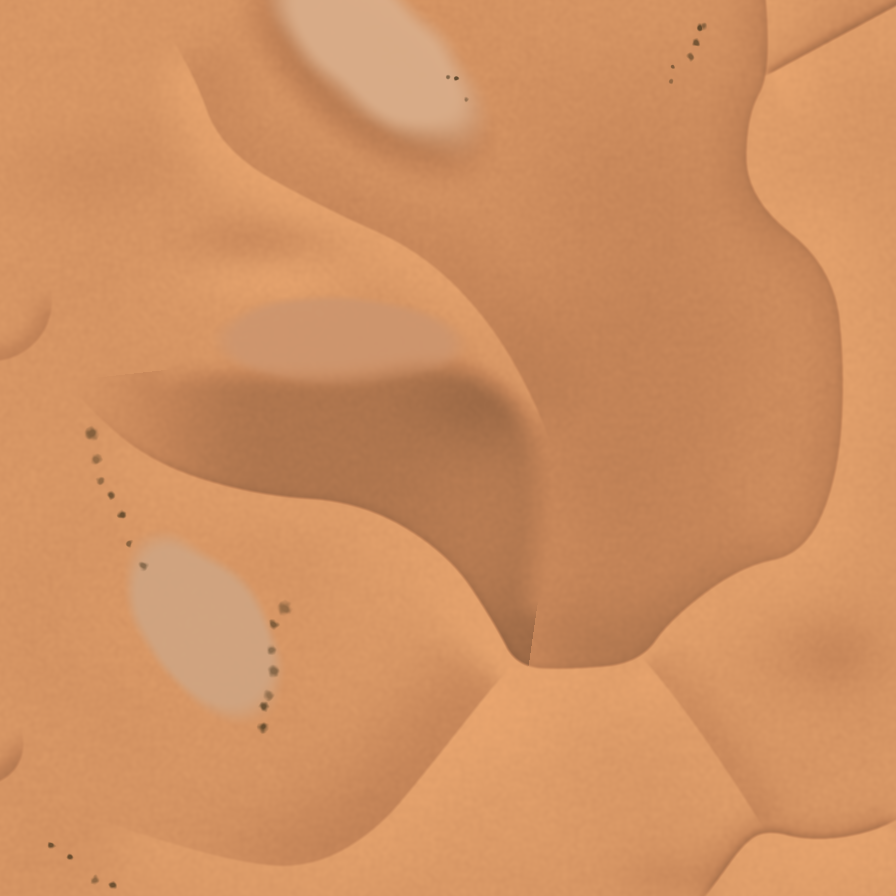
This texture is drawn by a WebGL 2 fragment shader. Its source:

```glsl
#version 300 es
precision highp float;
uniform vec2 u_resolution;
out vec4 fragColor;

#define BASE_TONE .842
#define SLIP_TONE .685
#define EDGE .0022
#define SWELL .022
#define GRAIN .022
#define FLIP vec2(-1, 1)
#define PALE vec3(.86, .69, .55)
#define CLAY vec3(.8, .585, .435)
#define SCRUB vec3(.3, .23, .13)

vec2 hash2(vec2 p) {
  return fract(sin(vec2(dot(p, vec2(127.1, 311.7)), dot(p, vec2(269.5, 183.3)))) * 43758.5);
}

float slope(vec2 cell, vec2 f, vec2 c) { return dot(hash2(cell + c) * 2. - 1., f - c); }

float gradientNoise(vec2 p) {
  vec2 i = floor(p), f = p - i, u = f * f * (3. - 2. * f);
  return mix(mix(slope(i, f, vec2(0)), slope(i, f, vec2(1, 0)), u.x),
             mix(slope(i, f, vec2(0, 1)), slope(i, f, vec2(1)), u.x), u.y);
}

// Signed distance (positive on the left) and position along a quadratic curve
vec2 bend(vec2 p, vec2 a, vec2 b, vec2 c) {
  vec2 v = 2. * (b - a), w = a - 2. * b + c, q, d;
  float t = clamp(dot(p - a, c - a) / dot(c - a, c - a), 0., 1.);
  for (int n = 0; n < 5; n++) {
    q = p - a - t * (v + t * w);
    d = v + 2. * t * w;
    float dd = dot(d, d);
    t = clamp(t + dot(q, d) / max(dd - 2. * dot(q, w), .4 * dd), 0., 1.);
  }
  q = p - a - t * (v + t * w);
  d = v + 2. * t * w;
  return vec2(d.x * q.y < d.y * q.x ? -length(q) : length(q), t);
}

vec2 nearest(vec2 a, vec2 b) { return abs(a.x) < abs(b.x) ? a : b; }

// Smooth ridge line through eight control points
vec2 ridge(vec2 p, mat4x2 m, mat4x2 n) {
  vec2 k[8], best = vec2(9, 0);
  for (int i = 0; i < 4; i++) { k[i] = m[i]; k[i + 4] = n[i]; }
  for (int i = 0; i < 6; i++) {
    vec2 r = bend(p, .5 * (k[i] + k[i + 1]), k[i + 1], .5 * (k[i + 1] + k[i + 2]));
    best = nearest(best, vec2(r.x, (float(i) + r.y) / 6.));
  }
  return best;
}

float fall(float d, float width) { return exp(-d * d / (width * width)); }

// Shading on the left of a ridge, tapered at its ends
float face(vec2 r, float width) {
  return smoothstep(-EDGE, EDGE, r.x) * fall(r.x, width) * smoothstep(0., .12, r.y) * smoothstep(1., .88, r.y);
}

float blob(vec2 p, float x, float y, float w, float h) { return fall(length((p - vec2(x, y)) / vec2(w, h)), 1.); }

float oval(vec2 p, vec2 centre, vec2 radii, float angle) {
  float c = cos(angle), s = sin(angle);
  return length(mat2(c, -s, s, c) * (p - centre) / radii);
}

// Crescent shadow inside a round hollow
float bowl(vec2 p, vec2 centre, float radius) {
  p -= centre;
  return face(vec2(radius - length(p), .5), .018) * smoothstep(.02, -.03, p.y);
}

float scatter(vec2 p, vec2 a, vec2 b, float count, float size) {
  float m = 0.;
  for (float i = 0.; i < count; i++) {
    vec2 h = hash2(a * 9. + i), q = mix(a, b, (i + .5) / count) + (h - .5) * .016;
    float r = size * (.55 + .6 * h.x), d = length(p - q) + .003 * gradientNoise(p * 190.);
    m = max(m, smoothstep(r, r * .25, d) * (.5 + .5 * h.y));
  }
  return m;
}

void main() {
  vec2 p = gl_FragCoord.xy / u_resolution;

  // Ridge lines
  vec2 low = ridge(p, mat4x2(.039, .622, .091, .551, .169, .483, .286, .447), mat4x2(.404, .44, .501, .382, .553, .303, .577, .255));
  vec2 hollow = ridge(p, mat4x2(.553, .303, .577, .255, .638, .253, .714, .26), mat4x2(.749, .31, .827, .368, .898, .382, .935, .466));
  vec2 east = ridge(p, mat4x2(.898, .382, .935, .466, .943, .583, .931, .701), mat4x2(.833, .779, .833, .87, .862, .922, .846, 1.09));
  vec2 basin = nearest(nearest(low, hollow + vec2(0, 1)), east + vec2(0, 2));
  vec2 crest = ridge(p, mat4x2(.156, 1.01, .215, .922, .247, .831, .365, .766), mat4x2(.469, .72, .547, .642, .602, .544, .632, .453));
  vec2 brink = ridge(p, mat4x2(.13, .581, .247, .594, .378, .586, .501, .609), mat4x2(.586, .564, .612, .479, .609, .388, .592, .271));
  vec2 south = ridge(p, mat4x2(.586, .271, .553, .238, .482, .147, .417, .069), mat4x2(.341, .03, .26, .039, .156, .069, .026, .115));
  vec2 corner = ridge(p, mat4x2(.755, -.04, .794, .008, .833, .063, .859, .073), mat4x2(.898, .063, .944, .065, .99, .078, 1.04, .108));
  vec2 spur = bend(p, vec2(.715, .268), vec2(.775, .2), vec2(.856, .07));
  vec2 north = bend(p, vec2(.85, .913), vec2(.91, .945), vec2(1.04, 1.015));

  // Broad light and shade
  float inside = smoothstep(-EDGE, EDGE, basin.x);
  float tone = BASE_TONE + SWELL * (gradientNoise(p * 5.) + .5 * gradientNoise(p * 11.));
  tone += .03 * blob(p, .6, .15, .16, .12) + .045 * blob(p, .31, .69, .09, .03);
  tone -= inside * (.075 * blob(p, .72, .6, .22, .3) + .03 * blob(p, .7, .38, .15, .1));
  tone -= .05 * blob(p, .29, .73, .08, .03) + .025 * blob(p, .13, .81, .1, .05);
  tone -= .06 * blob(p, .93, .27, .055, .045) + .04 * blob(p, .75, .02, .06, .03);

  // Slip face and basin rim
  tone += face(crest * FLIP, .045) * .055 - face(crest, .06) * .045;
  float slip = smoothstep(-.012, .032, -brink.x) * inside * smoothstep(.08, .3, p.x);
  tone = mix(tone, SLIP_TONE + .035 * blob(p, .53, .42, .07, .1) - .07 * blob(p, .54, .55, .08, .05), slip);
  float along = smoothstep(0., .3, basin.y), rim = fall(basin.x, .033) * smoothstep(1.1, 1.6, basin.y);
  tone -= inside * (.09 * blob(p, .655, .275, .11, .06) + along * (.055 * rim + .04 * fall(basin.x, .006)));
  tone += (1. - inside) * along * .032 * fall(basin.x, .063);

  // Outer ridges and hollows
  tone += face(south, .06) * .03 - face(south * FLIP, .075) * .085 * smoothstep(.95, .4, south.y);
  tone += face(spur * FLIP, .05) * .02 - face(spur, .035) * .05;
  tone += face(corner * FLIP, .09) * .045 - face(corner, .025) * .05 - face(corner, .006) * .1;
  tone += face(north * FLIP, .06) * .03 - face(north, .03) * .035 - face(north, .007) * .13;
  tone -= .08 * bowl(p, vec2(-.01, .665), .068) + .12 * bowl(p, vec2(-.02, .17), .046);
  tone -= .1 * smoothstep(1.25, .65, oval(p, vec2(.408, .92), vec2(.155, .072), -.7));
  tone += GRAIN * (gradientNoise(p * 150.) + .5 * gradientNoise(p * vec2(45, 70)));

  // Sand colour and pale pans
  float warmth = smoothstep(.75, .9, tone), ragged = .16 * gradientNoise(p * 16.);
  vec3 colour = tone * mix(vec3(1, .672, .445), vec3(1, .708, .474), warmth);
  float topPan = smoothstep(1.2, .72, oval(p, vec2(.418, .945), vec2(.145, .064), -.75) + ragged);
  float westPan = smoothstep(1.12, .85, oval(p, vec2(.228, .298), vec2(.115, .062), -.96) + ragged);
  float lens = smoothstep(1.1, .85, oval(p, vec2(.38, .618), vec2(.135, .05), -.03) + .4 * ragged);
  colour = mix(colour, PALE, .9 * topPan);
  colour = mix(colour, PALE * .94, .85 * westPan);
  colour = mix(colour, CLAY, .85 * lens * (1. - slip));

  // Scrub
  float scrub = scatter(p, vec2(.09, .53), vec2(.168, .36), 7., .0085);
  scrub = max(scrub, scatter(p, vec2(.312, .34), vec2(.293, .17), 7., .0085));
  scrub = max(scrub, scatter(p, vec2(.75, .91), vec2(.785, .98), 6., .005));
  scrub = max(scrub, scatter(p, vec2(.5, .92), vec2(.53, .89), 3., .005));
  scrub = max(scrub, scatter(p, vec2(.05, .06), vec2(.14, 0), 4., .007));
  fragColor = vec4(mix(colour, SCRUB, .85 * scrub), 1);
}
```
